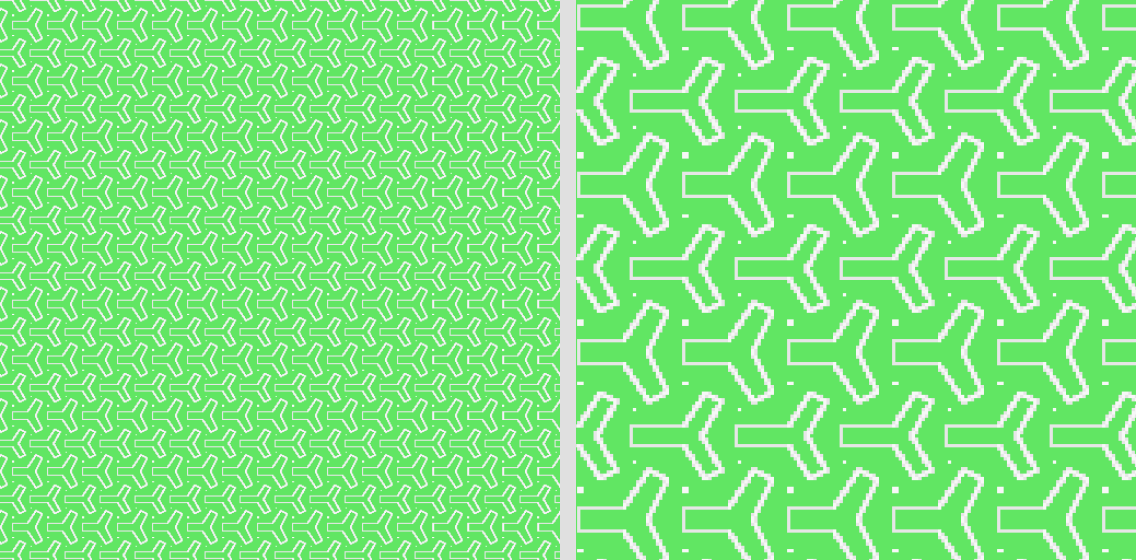
Left: the whole. Right: its middle third, enlarged.
This pattern is drawn by a three.js fragment shader. Its source:

```glsl
// Outlined three-armed shapes in pale tones on green, 16 columns and about
// 10 pairs of large and small half-dropped rows. Each outline is measured by
// distance to segments on a 512 by 512 mosaic, giving stepped diagonals.
varying vec2 vUv;

float segment(vec2 p, vec2 a, vec2 b) {
  vec2 ab = b - a;
  return length(p - a - ab * clamp(dot(p - a, ab) / dot(ab, ab), 0.0, 1.0));
}

// Offset from the left end of the nearest stem, in mosaic cells
vec2 repeatLocal(vec2 cell, vec2 stemEnd) {
  vec2 p = cell - stemEnd;
  return vec2(mod(p.x + 2.0, 32.0) - 2.0, mod(p.y + 25.5, 51.0) - 25.5);
}

// Tone of one outline: 0 ground, 1 pale grey, 2 near white
float outlineTone(vec2 p, vec2 elbow, vec2 tipOuter, vec2 tipInner, float crotch) {
  p.y = abs(p.y);
  float stem = min(segment(p, vec2(0.0), vec2(0.0, elbow.y)),
                   segment(p, vec2(0.0, elbow.y), elbow));
  float arm = min(segment(p, elbow, tipOuter),
                  min(segment(p, tipOuter, tipInner),
                      segment(p, tipInner, vec2(crotch, 0.0))));
  float armTone = step(arm, 0.95) + step(arm, 0.48);
  return max(step(stem, 0.5), armTone);
}

float dotTone(vec2 p, vec2 center, vec2 halfSize) {
  vec2 q = abs(p - center) - halfSize;
  return 2.0 * step(max(q.x, q.y), 0.0);
}

vec3 cellColor(vec2 cell) {
  vec2 large = repeatLocal(cell, vec2(11.5, 30.0));
  vec2 small = repeatLocal(cell, vec2(27.5, 4.5));

  float tone = outlineTone(large, vec2(13.5, 3.5), vec2(21.5, 15.0), vec2(27.0, 12.0), 21.0);
  tone = max(tone, outlineTone(small, vec2(16.0, 3.0), vec2(22.5, 13.0), vec2(27.5, 10.5), 21.5));

  // Large stems have a doubled end in the last four columns
  float doubled = step(390.0, cell.x) * step(abs(large.x - 1.0), 0.5) * step(abs(large.y), 3.6);
  tone = max(tone, 2.0 * doubled);

  // Specks between the rows
  tone = max(tone, dotTone(large, vec2(0.5, 9.0), vec2(0.9)));
  tone = max(tone, dotTone(large, vec2(0.5, -9.5), vec2(0.9, 0.4)));
  tone = max(tone, dotTone(vec2(small.x, abs(small.y)), vec2(1.0, 8.0), vec2(0.4)));

  vec3 line = mix(vec3(0.90), vec3(0.97), step(1.5, tone));
  return mix(vec3(0.38, 0.90, 0.39), line, step(0.5, tone));
}

void main() {
  // Blend the four cells around the nearest corner to smooth their edges
  vec2 grid = vUv * 512.0;
  vec2 corner = floor(grid + 0.5);
  vec2 blend = clamp((grid - corner) / max(fwidth(grid), vec2(0.001)) + 0.5, 0.0, 1.0);
  vec3 below = mix(cellColor(corner - 0.5), cellColor(corner + vec2(0.5, -0.5)), blend.x);
  vec3 above = mix(cellColor(corner + vec2(-0.5, 0.5)), cellColor(corner + 0.5), blend.x);
  gl_FragColor = vec4(mix(below, above, blend.y), 1.0);
}
```
